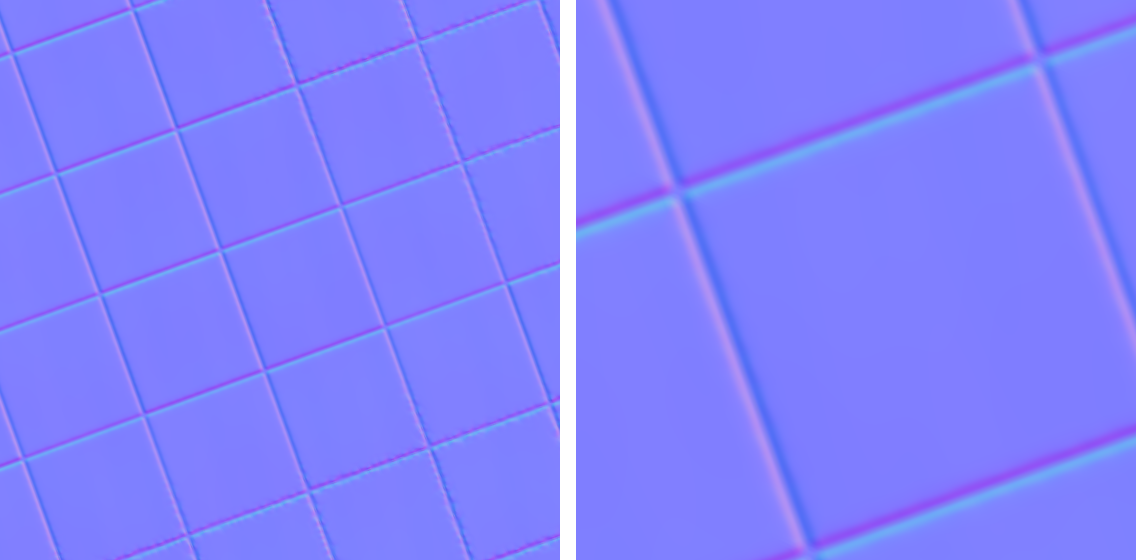
Left: the whole. Right: its middle third, enlarged.
Write a Shadertoy shader that draws this texture map.

```glsl
// Tangent-space normal map of square tiles on a rotated grid with thin, partly worn grooves.

const float TILE_SIZE     = 0.2293;              // tile pitch in canvas heights
const float GRID_ANGLE    = 0.350;               // radians, counter-clockwise
const vec2  GRID_ORIGIN   = vec2(0.4725, 0.337); // one groove crossing
// Values below are in tile widths.
const float GROOVE_WIDTH  = 0.0115;              // distance from centre to steepest slope
const float GROOVE_DEPTH  = 0.0122;
const float BEVEL_SPREAD  = 2.3;                 // width of the soft shoulder, in grooves
const float BEVEL_SHARE   = 0.24;                // depth taken by the shoulder
const float DEPTH_VARIETY = 0.22;                // difference in height between tiles
const float CORNER_RADIUS = 0.035;
const float CHIP_SCALE    = 15.0;                // chips per tile
const float CHIP_SIZE     = 1.5;                 // change of groove width by chips
const float MIN_WEAR      = 0.15;
const float SOFTNESS      = 0.007;               // smoothing radius of the normals
const float TILE_TILT     = 0.018;               // random slope of each tile
const float SURFACE_SLOPE = 0.009;               // faint streaks on the faces

vec2 hash2(vec2 p) {
    vec3 a = fract(p.xyx * vec3(0.1031, 0.1030, 0.0973));
    a += dot(a, a.yzx + 33.33);
    return fract((a.xx + a.yz) * a.zy);
}

// Distance to the nearest scattered point.
float cellular(vec2 p) {
    vec2 cell = floor(p), local = fract(p);
    float nearest = 2.0;
    for (int y = -1; y <= 1; y++)
    for (int x = -1; x <= 1; x++) {
        vec2 offset = vec2(x, y);
        vec2 delta = offset + hash2(cell + offset) - local;
        nearest = min(nearest, dot(delta, delta));
    }
    return sqrt(nearest);
}

float roundedBox(vec2 p, float halfSize, float radius) {
    vec2 q = abs(p) - halfSize + radius;
    return length(max(q, 0.0)) + min(max(q.x, q.y), 0.0) - radius;
}

// Edges are chipped towards the upper right and along the bottom.
float wearAmount(vec2 p) {
    float ripple = 0.2 * sin(p.x * 2.7 + sin(p.y * 3.3));
    float right = smoothstep(1.9, 2.7, p.x + 0.7 * p.y + ripple);
    float bottom = smoothstep(0.5, 1.0, ripple - p.y);
    return mix(MIN_WEAR, 1.0, max(right, bottom));
}

// Every tile meets the same groove floor, from its own height.
float tileHeight(vec2 p) {
    float edge = max(-roundedBox(fract(p) - 0.5, 0.5, CORNER_RADIUS), 0.0);
    float chip = CHIP_SIZE * wearAmount(p) * (cellular(p * CHIP_SCALE) - 0.4);
    float t = edge / (GROOVE_WIDTH * max(1.0 + chip, 0.4));
    float wall = exp(-0.5 * t * t);
    float shoulder = exp(-0.5 * t * t / (BEVEL_SPREAD * BEVEL_SPREAD));
    float variety = 1.0 + DEPTH_VARIETY * (2.0 * hash2(floor(p) + 5.0).x - 1.0);
    return GROOVE_DEPTH * variety * (1.0 - mix(wall, shoulder, BEVEL_SHARE));
}

vec2 faceSlope(vec2 p) {
    vec2 tilt = (hash2(floor(p) + 17.0) - 0.5) * TILE_TILT;
    float streak = sin(p.x * 9.0 + sin(p.y * 2.3)) + 0.5 * sin(p.x * 23.0 - p.y * 3.1);
    float swell = sin(p.y * 5.0 + sin(p.x * 3.7));
    return tilt + SURFACE_SLOPE * vec2(streak, swell);
}

// Normal in grid space from central differences of step h.
vec3 tileNormal(vec2 p, float h) {
    vec2 dx = vec2(h, 0.0), dy = vec2(0.0, h);
    vec2 slope = vec2(tileHeight(p + dx) - tileHeight(p - dx),
                      tileHeight(p + dy) - tileHeight(p - dy)) / (2.0 * h);
    return normalize(vec3(-slope - faceSlope(p), 1.0));
}

void mainImage(out vec4 fragColor, in vec2 fragCoord) {
    // Canvas to grid space
    float c = cos(GRID_ANGLE), s = sin(GRID_ANGLE);
    mat2 gridToCanvas = mat2(c, s, -s, c);
    vec2 p = transpose(gridToCanvas) * (fragCoord / iResolution.y - GRID_ORIGIN) / TILE_SIZE;

    // Average four normals to soften the grooves
    float h = max(0.003, 0.5 / (iResolution.y * TILE_SIZE));
    vec3 normal = vec3(0.0);
    for (int i = 0; i < 4; i++) {
        vec2 corner = vec2(i % 2, i / 2) * 2.0 - 1.0;
        normal += 0.25 * tileNormal(p + SOFTNESS * corner, h);
    }

    // Encode the normal as colour
    normal.xy = gridToCanvas * normal.xy;
    fragColor = vec4(0.5 + 0.5 * normal, 1.0);
}
```
